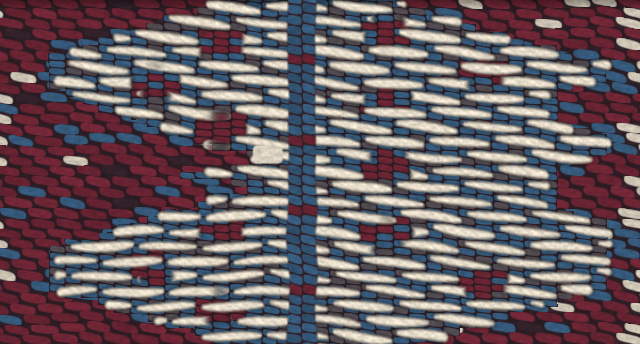
Reproduce this texture procedurally as a WebGL 2 fragment shader.

```glsl
#version 300 es
precision highp float;
uniform vec2 u_resolution;
out vec4 outColor;

#define ROWS 23.0
#define STRAND_PERIOD 0.19
#define STRAND_HALF 0.08
#define STRAND_RADIUS 0.0145
#define STRAND_TILT 0.11
#define GROUND_STITCH vec2(0.078, 0.0305)
#define FIELD_STITCH vec2(0.0475, 0.0217)
#define BAND_STITCH vec2(0.043, 0.029)
#define BAND_X 0.875
#define BAND_HALF 0.041
#define WARP 0.012

const vec3 CREAM = vec3(0.90, 0.86, 0.79);
const vec3 MAROON = vec3(0.40, 0.135, 0.19);
const vec3 BLUE = vec3(0.20, 0.335, 0.46);
const vec3 SHADOW = vec3(0.19, 0.125, 0.155);
const vec3 GREY = vec3(0.30, 0.28, 0.30);

float hash(vec2 p) {
    vec3 q = fract(p.xyx * vec3(0.1031, 0.1030, 0.0973));
    q += dot(q, q.yzx + 33.33);
    return fract((q.x + q.y) * q.z);
}

// Gradient noise, roughly -0.7 to 0.7
float slope(vec2 cell, vec2 f) {
    float a = 6.2832 * hash(cell);
    return dot(vec2(cos(a), sin(a)), f);
}

float noise(vec2 p) {
    vec2 i = floor(p), f = fract(p), e = vec2(1, 0);
    vec2 u = f * f * (3.0 - 2.0 * f);
    return mix(mix(slope(i, f), slope(i + e, f - e), u.x),
               mix(slope(i + e.yx, f - e.yx), slope(i + 1.0, f - 1.0), u.x), u.y);
}

// Outline of the pale field: lobes that step back from their tips
float lobe(float y, float centre, float flatHalf, float steep) {
    return steep * max(abs(y - centre) - flatHalf, 0.0);
}

float leftEdge(float y) {
    float tips = min(lobe(y, 0.783, 0.05, 3.0), lobe(y, 0.215, 0.06, 3.2));
    return 0.155 + min(tips, 0.38 + 6.0 * abs(y - 0.49));
}

float rightEdge(float y) {
    float tips = min(lobe(y, 0.79, 0.015, 3.4), lobe(y, 0.578, 0.02, 3.4));
    tips = min(tips, lobe(y, 0.26, 0.09, 3.2));
    return 1.775 - min(tips, 0.18 + lobe(y, 0.53, 0.25, 8.0));
}

// Dark motifs inside the field, negative inside
float oval(vec2 p, vec2 centre) {
    return (length((p - centre) / vec2(0.07, 0.046)) - 1.0) * 0.055;
}

float motifs(vec2 p) {
    float d = 1.0;
    for (int i = 0; i < 2; i++) {
        float s = float(i), c = mix(0.755, 0.23, s);
        d = min(d, min(oval(p, vec2(0.64, c + 0.115)), oval(p, vec2(0.64, c - 0.125))));
        d = min(d, min(oval(p, vec2(0.45, c)), oval(p, vec2(1.405, mix(0.795, 0.18, s)))));
    }
    for (int k = 0; k < 4; k++) d = min(d, oval(p, vec2(1.125, 0.9 - 0.193 * float(k))));
    return d;
}

// Rounded stitch height on a staggered grid
float stitch(vec2 p, vec2 size, float tilt, float stagger, out vec2 centre) {
    float row = floor(p.y / size.y);
    float shift = stagger * (0.5 * mod(row, 2.0) + 0.4 * hash(vec2(row, 7.0)));
    vec2 g = vec2(p.x / size.x + shift, p.y / size.y);
    centre = (floor(g) + 0.5 - vec2(shift, 0.0)) * size;
    vec2 f = 2.0 * fract(g) - 1.0;
    f.y += tilt * f.x;
    return clamp(1.0 - pow(abs(f.x), 6.0) - f.y * f.y, 0.0, 1.0);
}

// Distance to the cream floats; along receives the position on the float
float floats(vec2 p, out float along) {
    float best = 1.0, base = floor(p.y * ROWS);
    along = 0.0;
    for (int i = -1; i <= 1; i++) {
        float row = base + float(i), y = (row + 0.5) / ROWS;
        float offset = STRAND_PERIOD * 0.5 * mod(row, 2.0) + 0.018 * hash(vec2(row, 3.0));
        float k = floor((p.x - offset) / STRAND_PERIOD);
        float x = offset + (k + 0.5) * STRAND_PERIOD;
        float r = STRAND_RADIUS * (0.85 + 0.25 * hash(vec2(k, row)));
        float a = max(x - STRAND_HALF, leftEdge(y) + r);
        float b = min(x + STRAND_HALF, rightEdge(y) - r);
        if (b - a < 0.012) continue;
        float tilt = STRAND_TILT * (0.6 + 0.8 * hash(vec2(row, k + 9.0)));
        if (y < 0.42 && x < 0.8) tilt *= -0.3;
        vec2 q = vec2(p.x - clamp(p.x, a, b), p.y - y + tilt * (p.x - x));
        r *= 1.0 - 0.4 * pow(min(abs(p.x - x) / STRAND_HALF, 1.0), 3.0);
        float d = length(q) - r;
        if (hash(vec2(k + 5.0, row)) > 0.15) d = max(d, -motifs(vec2(p.x, y)));
        if (d < best) { best = d; along = p.x - x; }
    }
    return best;
}

void main() {
    vec2 p = gl_FragCoord.xy / u_resolution.y;
    p.x *= 1.855 * u_resolution.y / u_resolution.x;
    float soft = 0.0035 + 0.5 / u_resolution.y;
    vec2 w = p + WARP * vec2(noise(p * 8.0), noise(p * 6.0 + 20.0));

    // Ground stitches, coloured by where their centre lies
    vec2 c, fc;
    float h = stitch(w, GROUND_STITCH, 0.5, 1.0, c);
    float pick = hash(floor(c * 400.0)), inside = min(c.x - leftEdge(c.y), rightEdge(c.y) - c.x);
    float blueShare = mix(0.06, 0.42, smoothstep(-0.12, -0.02, inside));
    float sideBlue = min(abs(c.y - 0.77), abs(c.y - 0.28));
    if (c.x > 1.68 && sideBlue < 0.045) blueShare = 0.85;
    vec3 yarn = pick < blueShare ? BLUE : MAROON * (0.9 + 0.2 * pick);
    if (pick > 0.95) yarn = SHADOW;
    float paleShare = c.y > 0.965 ? 0.2 : 0.015;
    if (c.x > 1.82 || c.x < 0.012) paleShare = 0.45;
    if (hash(floor(c * 300.0) + 4.0) < paleShare) yarn = CREAM * 0.85;

    // Small blue beads behind the floats, maroon in the motifs
    float fieldH = stitch(w, FIELD_STITCH, 0.3, 0.0, fc);
    if (min(fc.x - leftEdge(fc.y), rightEdge(fc.y) - fc.x) > 0.0) {
        float fieldPick = hash(floor(fc * 500.0) + 2.0);
        bool motif = motifs(fc) < 0.0;
        yarn = fieldPick < (motif ? 0.22 : 0.72) ? BLUE : (motif ? MAROON : GREY);
        h = fieldH;
    }
    vec3 color = mix(SHADOW * 0.85, yarn * 1.05, smoothstep(-0.1, 0.65, h));
    color *= 1.0 - 0.3 * smoothstep(0.97, 1.0, p.y);

    // Cream floats with a soft shadow and twisted ply
    float along, d = floats(w, along);
    color *= mix(0.8, 1.0, smoothstep(0.0, 0.012, d));
    float body = smoothstep(0.0, STRAND_RADIUS * 0.7, -d);
    float ply = 0.025 * sin(along * 230.0 + w.y * 300.0);
    vec3 cream = CREAM * (mix(0.68, 1.02, body) + ply);
    color = mix(color, cream, smoothstep(soft, -soft, d));

    // Upright blue band with occasional maroon stitches
    float bead = stitch(w - vec2(BAND_X, 0.0), BAND_STITCH, 0.4, 0.0, c);
    float bar = abs(fract(c.y * 4.6 - 0.28) - 0.5);
    vec3 bandYarn = bar < 0.075 ? MAROON : BLUE * (0.9 + 0.2 * hash(floor(c * 500.0)));
    vec3 band = mix(SHADOW, bandYarn, smoothstep(-0.1, 0.6, bead));
    color = mix(color, band, smoothstep(soft, -soft, abs(w.x - BAND_X) - BAND_HALF));

    // Flat pale patch beside the band
    vec2 slub = abs(w - vec2(0.775, 0.552)) - vec2(0.03, 0.015);
    float patchD = length(max(slub, 0.0)) - 0.012;
    color = mix(color, CREAM * 0.95, smoothstep(0.004, -0.004, patchD));

    // Wool fibre grain
    color *= 1.0 + 0.14 * noise(p * vec2(50.0, 90.0)) + 0.08 * noise(p * 150.0);
    outColor = vec4(color, 1.0);
}
```
